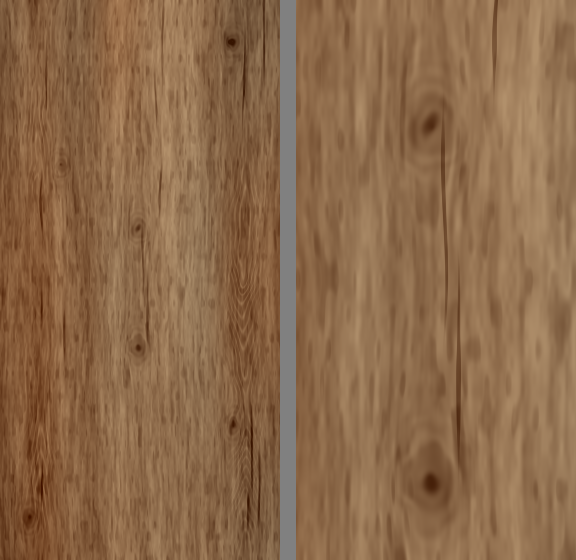
Left: the whole. Right: its middle third, enlarged.
This texture is drawn by a WebGL 1 fragment shader. Its source:

```glsl
precision highp float;
// Brown oak boards with upright grain: stretched noise gives streaks and pores,
// three heart lines carry nested arches, and knots bend the fibres around them.
// Thin tapering cracks are scattered near the hearts. Width of canvas = 1 unit.
uniform vec2 u_resolution;

const vec3 DARK_OAK = vec3(0.40, 0.25, 0.14);
const vec3 LIGHT_OAK = vec3(0.64, 0.50, 0.36);
const vec3 RED_SHIFT = vec3(0.030, -0.006, -0.022);
const float KNOTS = 6.0;
const float CRACKS = 15.0;

float hash(vec2 p) {
  return fract(sin(dot(p, vec2(127.1, 311.7))) * 43758.5453);
}

float noise(vec2 p) {
  vec2 cell = floor(p);
  vec2 f = fract(p);
  f = f * f * (3.0 - 2.0 * f);
  float low = mix(hash(cell), hash(cell + vec2(1.0, 0.0)), f.x);
  float high = mix(hash(cell + vec2(0.0, 1.0)), hash(cell + 1.0), f.x);
  return mix(low, high, f.y);
}

// Noise centred on zero
float signedNoise(vec2 p) {
  return noise(p) - 0.5;
}

float bell(float x) {
  return exp(-x * x);
}

float heartX(float id) {
  return 0.15 + 0.36 * mod(id, 3.0);
}

// Knot centre in xy, size in z
vec3 knotAt(float id) {
  float side = hash(vec2(id, 3.7)) - 0.5;
  float y = 2.0 * (id + 0.2 + 0.6 * hash(vec2(id, 8.1))) / KNOTS;
  float size = mix(0.5, 1.0, hash(vec2(id, 5.3)));
  return vec3(heartX(id * 2.0 + floor(id / 3.0)) + 0.14 * side, y, size);
}

// Spreads the fibres sideways around every knot
vec2 bendFibres(vec2 p) {
  vec2 bent = p;
  bent.x += 0.025 * signedNoise(p * vec2(4.0, 2.2));
  bent.x += 0.006 * signedNoise(p * vec2(14.0, 9.0));
  for (float i = 0.0; i < KNOTS; i++) {
    vec3 knot = knotAt(i);
    vec2 d = p - knot.xy;
    vec2 q = d / (knot.z * vec2(0.05, 0.12));
    bent.x -= 0.7 * d.x * exp(-dot(q, q));
  }
  return bent;
}

float knotShade(vec2 p) {
  float shade = 0.0;
  for (float i = 0.0; i < KNOTS; i++) {
    vec3 knot = knotAt(i);
    vec2 q = (p - knot.xy) / (knot.z * vec2(0.026, 0.036));
    float r = length(q) + 0.7 * signedNoise(p * vec2(60.0, 40.0));
    float rings = 0.13 * sin(r * 7.0) * bell(r * 0.45);
    shade += 0.85 * bell(r * 1.5) + 0.28 * bell(r * 0.5) + rings;
  }
  return shade;
}

// Dark heart strip with pale nested arches
float heartFigure(vec2 p, float id) {
  float dx = p.x - heartX(id) - 0.03 * signedNoise(vec2(id * 7.3, p.y * 2.0));
  float width = mix(0.03, 0.055, hash(vec2(id, 2.9)));
  float depth = 0.27 * noise(vec2(id * 5.1 + 0.5, p.y * 1.7));
  depth += 0.02 * noise(p * vec2(25.0, 12.0));
  float ring = 0.5 + 0.5 * sin(430.0 * (sqrt(dx * dx + 0.0001) + depth));
  float presence = smoothstep(0.2, 0.7, noise(vec2(id * 3.7, p.y * 2.6 + 4.0)));
  float arches = (ring * ring * ring - 0.31) * presence * bell(dx / (width * 1.3));
  return 0.38 * arches - 0.20 * bell(dx / width);
}

float crackShade(vec2 p, float pixel) {
  float shade = 0.0;
  for (float i = 0.0; i < CRACKS; i++) {
    float x = heartX(i) + 0.22 * pow(hash(vec2(i, 1.3)) - 0.5, 3.0) * 4.0;
    float y = 2.0 * hash(vec2(i, 6.7));
    float reach = mix(0.06, 0.26, hash(vec2(i, 9.2)));
    float taper = 1.0 - smoothstep(0.3, 1.0, abs(p.y - y) / reach);
    float wander = 0.014 * signedNoise(vec2(i * 4.3, p.y * 7.0));
    float halfWidth = 0.0022 * taper * noise(vec2(i * 2.1, p.y * 18.0));
    float edge = abs(p.x - x - wander) - halfWidth;
    shade = max(shade, taper * (1.0 - smoothstep(0.0, 1.3 * pixel, edge)));
  }
  return shade;
}

// Broad streaks, fine fibres and short dark pores
float grain(vec2 p) {
  float streaks = 0.36 * signedNoise(p * vec2(9.0, 0.6)) + 0.30 * signedNoise(p * vec2(28.0, 1.2));
  float fibres = 0.28 * signedNoise(p * vec2(70.0, 4.0)) + 0.48 * signedNoise(p * vec2(150.0, 15.0));
  float pores = smoothstep(0.6, 0.9, noise(p * vec2(120.0, 24.0) + 31.0));
  return streaks + fibres + 0.2 * signedNoise(p * vec2(240.0, 60.0)) - 0.28 * pores;
}

void main() {
  vec2 p = gl_FragCoord.xy / u_resolution.x;
  vec2 fibre = bendFibres(p);

  float tone = 0.66 + 0.34 * (bell((fibre.x - 0.55) / 0.24) - 0.42) + grain(fibre);
  for (float i = 0.0; i < 3.0; i++) tone += heartFigure(fibre, i);
  tone -= knotShade(p);
  tone -= 0.75 * crackShade(p, 1.0 / u_resolution.x);

  vec3 color = mix(DARK_OAK, LIGHT_OAK, clamp(tone, -0.7, 1.25));
  color += RED_SHIFT * 2.0 * signedNoise(fibre * vec2(7.0, 1.0) + 17.0);
  gl_FragColor = vec4(color, 1.0);
}
```
